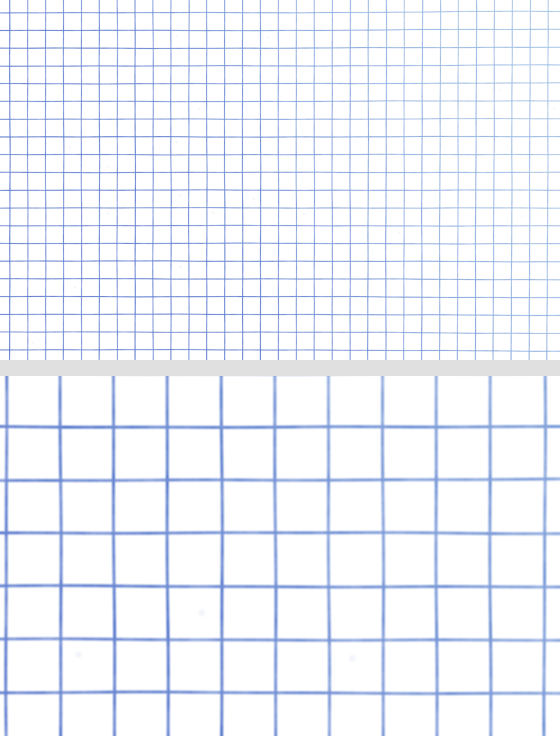
Top, the full canvas; bottom, a detail of the centre.
A Shadertoy shader for this pattern:

```glsl
// Squared writing paper: thin blue ruled lines on white, slightly bowed.
// Each line is a softened box profile; layered sines vary its ink and path,
// the print fades toward the upper right, and cellular noise adds faint specks.

const vec2 CELLS = vec2(31.28, 20.29);      // repeats across and down
const vec2 FIRST_LINE = vec2(0.55, 0.573);  // first line, in cells from lower left
const float LINE_WIDTH = 0.052;             // in cells
const float INK_BLEED = 0.036;              // edge softness, in cells
const float EDGE_PIXELS = 0.75;             // least edge softness, in pixels
const float WOBBLE = 0.018;                 // line waviness, in cells
const float BOW = 0.08;                     // bend of the right side, in cells
const float GRAIN = 0.13;                   // ink change along a line
const float LINE_VARIATION = 0.24;          // ink change between lines
const float FADE = 0.40;                    // ink lost at the upper right
const float SPECK_DENSITY = 0.025;
const vec3 PAPER = vec3(1.0);
const vec3 INK_DEEP = vec3(0.38, 0.49, 0.81);
const vec3 INK_PALE = vec3(0.40, 0.59, 0.83);

float hash(vec2 p) {
    vec3 q = fract(p.xyx * vec3(0.1031, 0.1030, 0.0973));
    q += dot(q, q.yzx + 33.33);
    return fract((q.x + q.y) * q.z);
}

// Layered sines, roughly -1 to 1
float waves(float t, float phase) {
    return 0.5 * sin(t + phase)
         + 0.3 * sin(2.3 * t + 1.7 * phase)
         + 0.2 * sin(5.1 * t + 2.9 * phase);
}

// Box of LINE_WIDTH with soft edges that keep its total ink constant
float lineProfile(float d, float softness) {
    float h = 0.5 * LINE_WIDTH;
    return smoothstep(-softness, softness, d + h)
         - smoothstep(-softness, softness, d - h);
}

// Lines at whole values of across, running in the direction of along
float ruledLines(float across, float along, float pixel, float seed) {
    float id = floor(across + 0.5);
    float phase = 6.2832 * hash(vec2(id + 40.0, seed));
    float d = across - id + WOBBLE * waves(along * 0.35, phase);
    float weight = 1.0 + LINE_VARIATION * (hash(vec2(id + 90.0, seed)) - 0.5);
    weight += GRAIN * (waves(along * 2.1, phase) + 0.6 * waves(along * 9.0, phase));
    return weight * lineProfile(d, max(INK_BLEED, EDGE_PIXELS * pixel));
}

// Sparse round specks, one candidate per noise cell
float specks(vec2 p) {
    vec2 id = floor(p);
    vec2 center = 0.25 + 0.5 * vec2(hash(id + 11.0), hash(id + 57.0));
    float present = step(hash(id + 83.0), SPECK_DENSITY);
    return present * (1.0 - smoothstep(0.02, 0.10, length(p - id - center)));
}

void mainImage(out vec4 fragColor, in vec2 fragCoord) {
    vec2 uv = fragCoord / iResolution.xy;
    vec2 pixel = CELLS / iResolution.xy;
    vec2 grid = uv * CELLS - FIRST_LINE;

    // Bow of the sheet
    float right = smoothstep(0.45, 1.0, uv.x);
    grid -= BOW * right * vec2(uv.y, 2.0 * uv.y - 1.0);

    // Ruling
    float vertical = ruledLines(grid.x, grid.y, pixel.x, 3.0);
    float horizontal = ruledLines(grid.y, grid.x, pixel.y, 7.0);
    float ink = 1.0 - (1.0 - vertical) * (1.0 - horizontal);

    // Fading print
    float pale = smoothstep(0.15, 1.15, uv.x + 0.35 * (uv.y - 0.5));
    ink *= 1.0 - FADE * pale;
    ink = max(ink, 0.08 * specks(grid));

    vec3 color = mix(PAPER, mix(INK_DEEP, INK_PALE, pale), clamp(ink, 0.0, 1.0));
    fragColor = vec4(color, 1.0);
}
```
